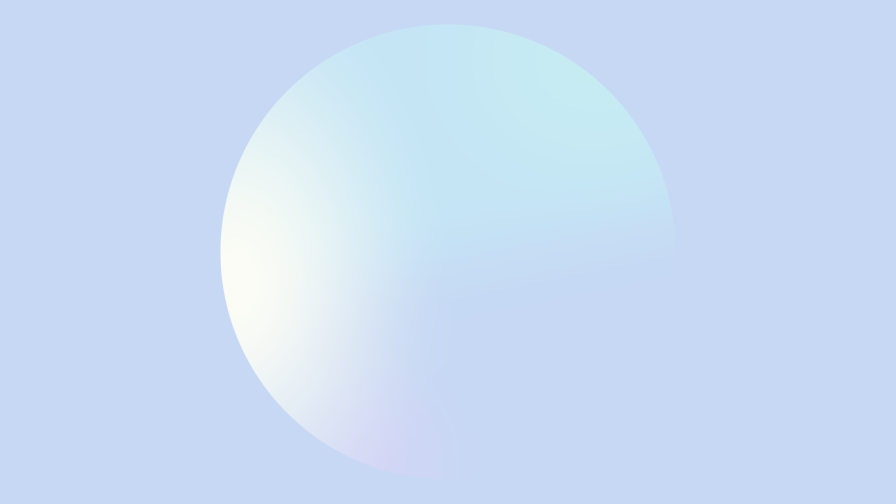
Reproduce this background procedurally as a WebGL 2 fragment shader.

```glsl
#version 300 es
precision highp float;
// Pale blue backdrop with one large disc of soft white, aqua and lavender light.

uniform vec2 u_resolution;
out vec4 outColor;

const vec3 SKY = vec3(0.778, 0.849, 0.957);
const vec3 AQUA = vec3(0.771, 0.897, 0.961);
const vec3 MINT = vec3(0.778, 0.925, 0.949);
const vec3 LAVENDER = vec3(0.822, 0.832, 0.961);
const vec3 IVORY = vec3(0.985, 0.990, 0.960);

// Elliptical glow: 1 at its centre, 0 at its radii.
float glow(vec2 p, vec2 center, vec2 radii) {
    return 1.0 - smoothstep(0.0, 1.0, length((p - center) / radii));
}

// Antialiased disc coverage.
float disc(vec2 p, float radius, float blur) {
    return 1.0 - smoothstep(-blur, blur, length(p) - radius);
}

// Gentle ramp above a slanted line.
float slantedRamp(vec2 p, float slope, float low, float high) {
    return smoothstep(low, high, p.y - slope * p.x);
}

// Blend of the coloured lights within the disc.
vec3 discColor(vec2 p) {
    vec3 color = mix(SKY, AQUA, slantedRamp(p, 0.2, -0.14, 0.11));
    color = mix(color, MINT, glow(p, vec2(0.29, 0.38), vec2(0.42, 0.36)));
    color = mix(color, LAVENDER, 0.9 * glow(p, vec2(-0.14, -0.42), vec2(0.23, 0.28)));
    return mix(color, IVORY, glow(p, vec2(-0.42, -0.06), vec2(0.44, 0.66)));
}

void main() {
    // Centred coordinates in units of the canvas height.
    vec2 p = (gl_FragCoord.xy - 0.5 * u_resolution) / u_resolution.y;
    float coverage = disc(p, 0.4515, 0.8 / u_resolution.y);
    outColor = vec4(mix(SKY, discColor(p), coverage), 1.0);
}
```
